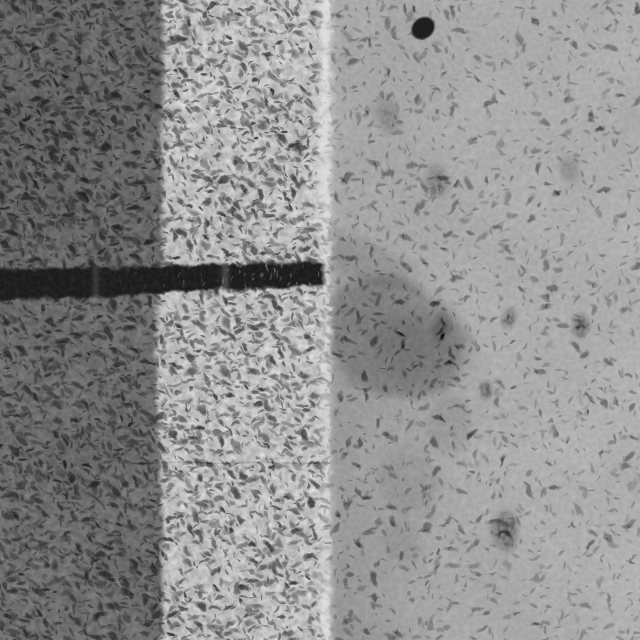
Reproduce this texture procedurally as a Shadertoy shader.

```glsl
// Grey speckled stone in three vertical bands, with a dark bar, a bright seam and stains.
#define DARK_BASE 0.435
#define PALE_BASE 0.755
#define SMOOTH_BASE 0.665
#define BAR_TONE 0.125
#define BAND_EDGE 0.254
#define SEAM_X 0.508
#define GRANITE_CELLS 62.0
#define FLECK_CELLS 44.0
#define SOFT 0.004

vec3 hash3(vec2 p) {
    vec3 q = fract(p.xyx * vec3(0.1031, 0.1030, 0.0973));
    q += dot(q, q.yxz + 33.33);
    return fract((q.xxy + q.yzz) * q.zyx);
}

// Distance to the nearest scattered point, in cells
float cellular(vec2 p) {
    vec2 id = floor(p);
    float nearest = 2.0;
    for (int y = -1; y <= 1; y++)
    for (int x = -1; x <= 1; x++) {
        vec2 cell = id + vec2(x, y);
        nearest = min(nearest, length(cell + hash3(cell).xy - p));
    }
    return nearest;
}

// Short slanted flecks, some per cell, of varied size and darkness
float flecks(vec2 p, float density, float size, float slant, float spread) {
    vec2 id = floor(p);
    float ink = 0.0;
    for (int y = -1; y <= 1; y++)
    for (int x = -1; x <= 1; x++) {
        vec2 cell = id + vec2(x, y);
        vec3 place = hash3(cell + 17.0);
        vec3 kind = hash3(cell + 91.0);
        float a = slant + (place.z - 0.5) * spread;
        vec2 d = p - cell - place.xy;
        d = vec2(d.x * cos(a) + d.y * sin(a), d.y * cos(a) - d.x * sin(a));
        d.y += 0.5 * d.x * d.x * (kind.z - 0.5);
        float r = size * mix(0.5, 1.2, kind.y);
        float shape = 1.0 - smoothstep(0.45, 1.3, length(d / vec2(r * 1.9, r * 0.8)));
        ink = max(ink, shape * step(kind.x, density) * mix(0.45, 1.0, kind.z));
    }
    return ink;
}

float waves(vec2 p) {
    float sum = 0.0, amp = 0.5;
    for (int i = 0; i < 4; i++) {
        sum += amp * sin(p.x + 1.7 * sin(p.y * 0.8 + float(i))) * sin(p.y + 1.3 * sin(p.x * 0.7));
        p = mat2(1.5, 1.1, -1.1, 1.5) * p + 2.3;
        amp *= 0.55;
    }
    return sum;
}

// Soft ellipse, tilted, from 1 inside to 0 outside
float blob(vec2 p, vec2 center, vec2 radius, float tilt, float blur) {
    vec2 d = p - center;
    d = vec2(d.x * cos(tilt) + d.y * sin(tilt), d.y * cos(tilt) - d.x * sin(tilt));
    return 1.0 - smoothstep(1.0 - blur, 1.0 + blur, length(d / radius));
}

void mainImage(out vec4 fragColor, in vec2 fragCoord) {
    vec2 uv = fragCoord / iResolution.xy;
    vec2 rough = uv + 0.005 * vec2(waves(uv * 95.0), waves(uv * 95.0 + 40.0));
    float broad = waves(uv * 13.0);
    float grain = cellular(rough * 115.0) - 0.5;

    // Granite on the left: dark band, then pale band
    float coarse = flecks(rough * GRANITE_CELLS, 0.56, 0.34, -0.45, 2.0);
    float fine = flecks(rough * GRANITE_CELLS * 1.65 + 7.0, 0.6, 0.36, -0.4, 2.4);
    float ink = max(coarse, fine * 0.72);
    float mottle = waves(uv * 150.0) * 0.09 + grain * 0.12;
    float edge = BAND_EDGE - 0.009 * smoothstep(0.60, 0.50, uv.y) * smoothstep(0.15, 0.4, uv.y);
    float pale = smoothstep(-0.006, 0.006, rough.x - edge);
    float darkStone = DARK_BASE + 0.03 * broad - 0.24 * ink + mottle * 0.6;
    darkStone -= 0.025 * smoothstep(0.35, 0.75, uv.y);
    float paleStone = PALE_BASE + 0.03 * broad - 0.46 * ink + mottle;
    float tone = mix(darkStone, paleStone, pale);
    float crack = smoothstep(0.0025, 0.0, abs(uv.y - 0.277 - 0.001 * sin(uv.x * 50.0)));
    tone -= 0.13 * crack * smoothstep(0.04, 0.1, uv.x) * (0.6 + broad);

    // Smoother slab on the right
    float slab = SMOOTH_BASE + 0.025 * broad + grain * 0.055;
    slab -= 0.07 * smoothstep(0.72, 0.50, uv.x) * smoothstep(0.9, 0.35, uv.y);
    slab += 0.025 * smoothstep(0.6, 1.0, uv.x);
    float clusters = 0.38 + 0.2 * waves(uv * 22.0 + 5.0);
    slab -= 0.25 * flecks(rough * FLECK_CELLS + 31.0, clusters, 0.23, 0.8, 3.1);
    slab -= 0.16 * flecks(rough * FLECK_CELLS * 1.9 + 3.0, 0.35, 0.29, 0.6, 3.1);

    // Stains: a wide rounded smear and fainter patches below
    vec2 smear = uv + 0.012 * vec2(waves(uv * 28.0), waves(uv * 28.0 + 9.0));
    slab -= 0.12 * blob(smear, vec2(0.615, 0.473), vec2(0.118, 0.088), -0.35, 0.16);
    slab -= 0.07 * blob(smear, vec2(0.655, 0.455), vec2(0.075, 0.045), -0.3, 0.7);
    slab -= 0.06 * blob(smear, vec2(0.575, 0.590), vec2(0.085, 0.033), -0.4, 0.35);
    slab -= 0.05 * blob(smear, vec2(0.70, 0.335), vec2(0.036, 0.045), 0.0, 0.3);
    slab -= 0.05 * blob(smear, vec2(0.635, 0.25), vec2(0.045, 0.05), 0.0, 0.4);
    slab -= 0.04 * blob(smear, vec2(0.63, 0.155), vec2(0.03, 0.035), 0.0, 0.4);

    // Dark marks: x, y, radius, strength
    vec4 marks[8] = vec4[8](vec4(0.789, 0.172, 0.021, 0.36), vec4(0.684, 0.718, 0.018, 0.20),
        vec4(0.605, 0.820, 0.020, 0.18), vec4(0.907, 0.492, 0.013, 0.35), vec4(0.795, 0.502, 0.011, 0.30),
        vec4(0.760, 0.390, 0.010, 0.32), vec4(0.690, 0.490, 0.016, 0.18), vec4(0.890, 0.735, 0.015, 0.16));
    for (int i = 0; i < 8; i++) {
        vec4 m = marks[i];
        slab -= m.w * blob(rough, m.xy, m.z * vec2(0.8, 1.2), 0.3 * sin(float(i)), 0.8) * (0.8 + grain);
    }
    slab = mix(slab, 0.12, blob(uv, vec2(0.661, 0.956), vec2(0.019, 0.016), 0.7, 0.16));
    float right = smoothstep(-SOFT, SOFT, rough.x - SEAM_X - 0.008);
    tone = mix(tone, slab, right);

    // Bright seam, then the tapering bar over the granite
    float seam = exp(-pow((rough.x - SEAM_X) / 0.011, 2.0));
    float glow = 0.5 + 0.35 * smoothstep(0.60, 0.68, uv.y) + 0.3 * smoothstep(0.13, 0.05, uv.y);
    tone = mix(tone, 0.88, seam * clamp(glow + 0.25 * waves(uv * 60.0), 0.0, 1.0));
    float middle = 0.554 + 0.037 * uv.x;
    float halfWidth = 0.0245 - 0.013 * uv.x;
    float bar = smoothstep(SOFT, -SOFT, abs(rough.y - middle) - halfWidth);
    bar *= smoothstep(0.512, 0.498, rough.x);
    float scratches = flecks(rough * vec2(115.0, 80.0), 0.3, 0.23, 1.3, 0.8) * smoothstep(0.1, 0.4, uv.x);
    float worn = exp(-pow((uv.x - 0.352) / 0.006, 2.0)) + 0.6 * exp(-pow((uv.x - 0.15) / 0.006, 2.0));
    tone = mix(tone, BAR_TONE + 0.24 * scratches + 0.17 * worn + 0.05 * grain, bar);

    fragColor = vec4(vec3(clamp(tone, 0.0, 1.0)), 1.0);
}
```
